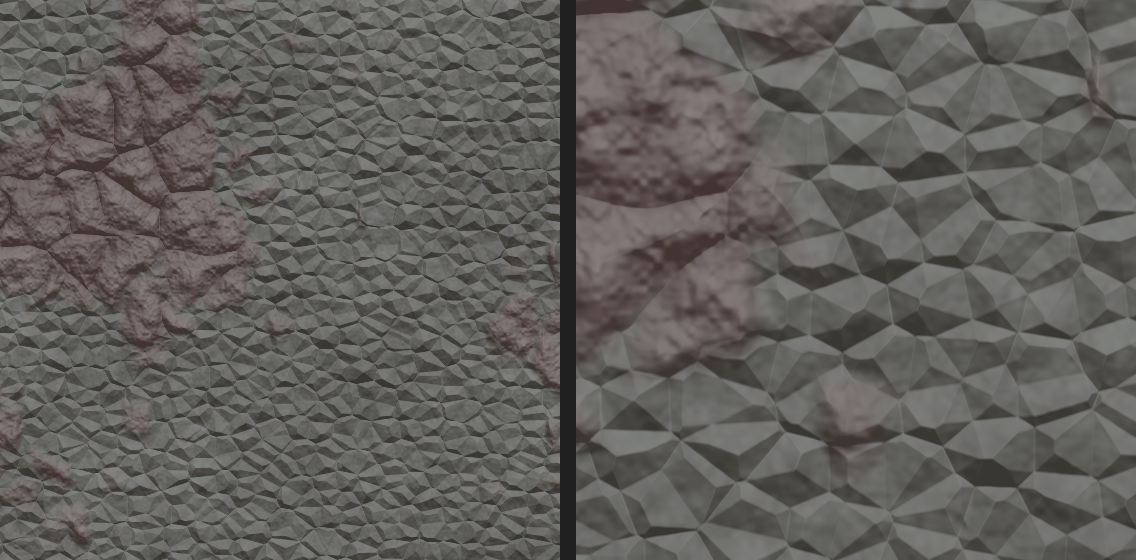
Left, the full canvas; right, a detail of the centre.
A WebGL 1 fragment shader for this texture:

```glsl
precision highp float;
uniform vec2 u_resolution;

#define STONES 29.0          // small faceted stones across the canvas
#define BOULDERS 10.5        // large rounded rocks across the canvas
#define STONE_RELIEF 0.31
#define BOULDER_RELIEF 0.19
#define ROUGHNESS 0.42
#define JITTER 0.85
#define BOULDER_START 0.55   // higher values leave fewer boulders
#define SAMPLE_STEP 0.001    // slope sampling distance, softens facet edges
#define DARK_ROCK vec3(0.235, 0.213, 0.200)
#define PALE_ROCK vec3(0.500, 0.492, 0.490)
#define BOULDER_TINT vec3(0.022, -0.010, -0.006)
#define STONE_TINT vec3(-0.010, 0.004, -0.002)

vec2 hash2(vec2 p) {
  vec3 q = fract(p.xyx * vec3(0.1031, 0.1030, 0.0973));
  q += dot(q, q.yzx + 33.33);
  return fract((q.xx + q.yz) * q.zy);
}

float noise(vec2 p) {
  vec2 cell = floor(p), f = fract(p);
  f = f * f * (3.0 - 2.0 * f);
  float low = mix(hash2(cell).x, hash2(cell + vec2(1.0, 0.0)).x, f.x);
  float high = mix(hash2(cell + vec2(0.0, 1.0)).x, hash2(cell + 1.0).x, f.x);
  return mix(low, high, f.y);
}

// Squared distances to the nearest and second nearest cell points
vec2 nearestTwo(vec2 p) {
  vec2 cell = floor(p), f = fract(p);
  vec2 nearest = vec2(9.0);
  for (int y = -1; y <= 1; y++) {
    for (int x = -1; x <= 1; x++) {
      vec2 offset = vec2(float(x), float(y));
      vec2 toPoint = offset + 0.5 + JITTER * (hash2(cell + offset) - 0.5) - f;
      float d = dot(toPoint, toPoint);
      nearest.y = min(nearest.y, max(nearest.x, d));
      nearest.x = min(nearest.x, d);
    }
  }
  return nearest;
}

// Fine rock grain: every octave adds the same steepness
float grain(vec2 p) {
  float sum = 0.0, frequency = 32.0;
  for (int i = 0; i < 4; i++) {
    sum += (noise(p * frequency + float(i) * 17.0) - 0.5) / frequency;
    frequency *= 1.9;
  }
  return sum;
}

// Returns height, boulder cover and distance from the boulder crevice
vec3 terrain(vec2 p) {
  // The difference of squared distances is linear, so it forms flat facets
  vec2 stone = nearestTwo(p * STONES * vec2(0.92, 1.1) + 40.0);
  float stoneHeight = STONE_RELIEF * (stone.y - stone.x) / STONES;

  vec2 warp = vec2(noise(p * 16.0), noise(p * 16.0 + 31.0)) - 0.5;
  vec2 boulder = sqrt(nearestTwo(p * BOULDERS + warp * 0.55 + 7.0));
  float crevice = 0.5 * (boulder.y - boulder.x);
  float dome = 1.0 - exp(-4.5 * crevice) + 0.5 * crevice;
  float boulderHeight = BOULDER_RELIEF * dome / BOULDERS;

  float region = 0.6 * noise(p * 3.2 + 5.0) + 0.4 * noise(p * 7.5 + 12.0);
  float cover = smoothstep(BOULDER_START, BOULDER_START + 0.16,
                           region + 0.45 * crevice);
  float height = mix(stoneHeight, boulderHeight, cover);
  height += ROUGHNESS * mix(0.3, 1.0, cover) * grain(p);
  return vec3(height, cover, crevice);
}

void main() {
  vec2 p = gl_FragCoord.xy / u_resolution.y;
  vec3 ground = terrain(p);
  float cover = ground.y;

  // Surface normal from central differences
  vec2 dx = vec2(SAMPLE_STEP, 0.0), dy = dx.yx;
  vec2 slope = vec2(terrain(p + dx).x - terrain(p - dx).x,
                    terrain(p + dy).x - terrain(p - dy).x);
  vec3 normal = normalize(vec3(-slope / (2.0 * SAMPLE_STEP), 1.0));
  float light = max(dot(normal, normalize(vec3(0.1, 0.62, 0.76))), 0.0);

  // Tone: light, weathered blotches, fine speckle and dark crevices
  float tone = 1.12 * light - 0.17;
  tone += 0.22 * (noise(p * 6.0 + 50.0) - 0.5);
  tone += 0.16 * (noise(p * 55.0 + 90.0) - 0.5);
  tone += 0.12 * (noise(p * 210.0) - 0.5);
  tone -= 0.22 * cover * exp(-16.0 * ground.z);
  tone = clamp(tone, 0.0, 1.05);

  vec3 color = mix(DARK_ROCK, PALE_ROCK, tone);
  color += mix(STONE_TINT, BOULDER_TINT, cover);
  gl_FragColor = vec4(color, 1.0);
}
```
